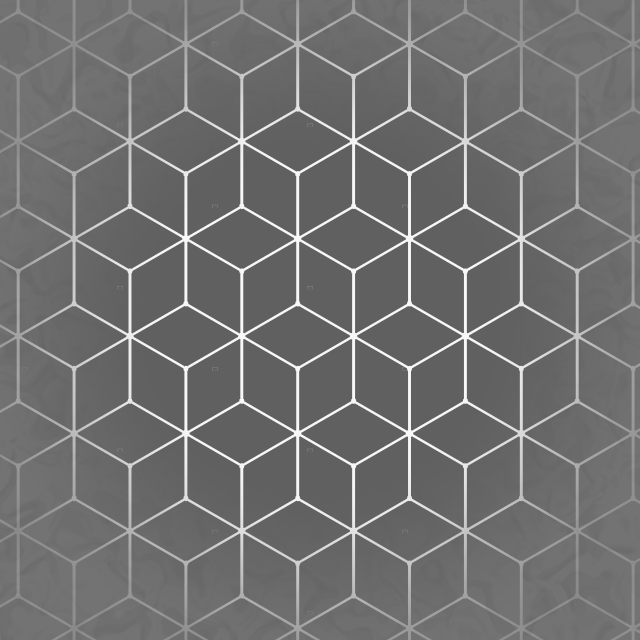
Reproduce this pattern procedurally as a Shadertoy shader.

```glsl
// Pale rhombus lattice of tumbling blocks on dark grey, fading into a mottled grey haze at the edges.

const vec2 LATTICE = vec2(0.1747, 0.3043);   // one cell: two staggered rows
const vec2 LATTICE_ORIGIN = vec2(0.5525, 0.4748);
const float BASE_GREY = 0.375;
const float LINE_GREY = 0.97;
const float HAZE_GREY = 0.47;

vec2 hashGradient(vec2 cell) {
    vec3 h = fract(cell.xyx * vec3(0.1031, 0.1030, 0.0973));
    h += dot(h, h.yzx + 33.33);
    float angle = 6.2832 * fract((h.x + h.y) * h.z);
    return vec2(cos(angle), sin(angle));
}

float gradientNoise(vec2 p) {
    vec2 i = floor(p), f = p - i;
    vec2 u = f * f * f * (f * (f * 6.0 - 15.0) + 10.0);
    vec2 e = vec2(1.0, 0.0);
    float a = dot(hashGradient(i), f);
    float b = dot(hashGradient(i + e.xy), f - e.xy);
    float c = dot(hashGradient(i + e.yx), f - e.yx);
    float d = dot(hashGradient(i + e.xx), f - e.xx);
    return mix(mix(a, b, u.x), mix(c, d, u.x), u.y);
}

// Offset from the nearest node of a staggered lattice
vec2 staggeredOffset(vec2 p, vec2 cell) {
    vec2 a = p - cell * round(p / cell);
    vec2 s = p - 0.5 * cell;
    vec2 b = s - cell * round(s / cell);
    return dot(a, a) < dot(b, b) ? a : b;
}

float coverage(float dist, float pixel) {
    return clamp(0.5 - dist / pixel, 0.0, 1.0);
}

// Six spokes per node, with round joints at their ends
float rhombusLines(vec2 q, float spacing) {
    q = abs(q);
    float spoke = spacing * inversesqrt(3.0);
    float upright = q.x - 0.0023;
    float slanted = abs(dot(q, vec2(0.5, -0.866))) - 0.0019;
    float hub = length(q) - 0.0058;
    float joint = min(length(q - vec2(0.0, spoke)),
                      length(q - 0.5 * vec2(spacing, spoke))) - 0.0040;
    return min(min(upright, slanted), min(hub, joint));
}

// Small open box used as a faint surface fleck
float openBox(vec2 q, vec2 halfSize, float thickness) {
    vec2 d = abs(q) - halfSize;
    float outline = abs(max(d.x, d.y)) - thickness;
    return max(outline, -halfSize.y - q.y + thickness);
}

// Warped noise gives curling, leaf-like blotches
float mottle(vec2 p) {
    vec2 warp = vec2(gradientNoise(p * 17.0), gradientNoise(p * 17.0 + 41.0));
    float broad = gradientNoise(p * 22.0 + 2.0 * warp);
    float fine = gradientNoise(p * 48.0 + 3.0 * warp);
    return smoothstep(0.05, 0.25, broad) + 0.6 * smoothstep(0.08, 0.3, fine);
}

void mainImage(out vec4 fragColor, in vec2 fragCoord) {
    vec2 p = fragCoord / iResolution.y;
    float pixel = 1.0 / iResolution.y;
    vec2 center = 0.5 * iResolution.xy / iResolution.y;

    // Lattice lines over the dark ground
    vec2 node = staggeredOffset(p - LATTICE_ORIGIN, LATTICE);
    float line = coverage(rhombusLines(node, LATTICE.x), pixel);
    float grey = mix(BASE_GREY, LINE_GREY, line);

    // Sparse flecks
    vec2 fleck = staggeredOffset(p - vec2(0.336, 0.677), vec2(0.297, 0.254));
    float fleckMask = coverage(openBox(fleck, vec2(0.0040, 0.0026), 0.0006), pixel);
    grey = mix(grey, 0.62, 0.4 * fleckMask * (1.0 - line) * step(p.x, 0.66));

    // Radial haze with blotchy wear
    float haze = 0.82 * smoothstep(0.24, 0.58, length(p - center));
    float hazeGrey = HAZE_GREY - 0.022 * mottle(p);
    grey = mix(grey, hazeGrey, haze);

    fragColor = vec4(vec3(grey), 1.0);
}
```
